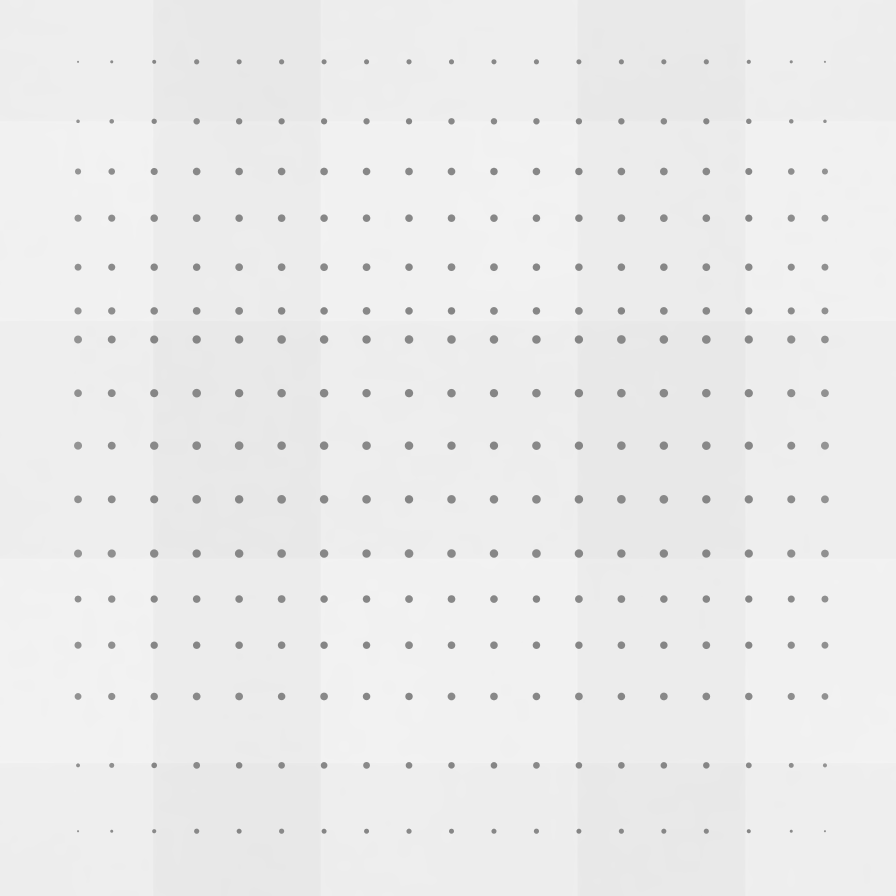
A Shadertoy shader for this pattern:

```glsl
const float ROWS[16] = float[16](
    0.0723, 0.1458, 0.2227, 0.2799, 0.3314, 0.3822, 0.4427, 0.5026,
    0.5612, 0.6211, 0.6530, 0.7018, 0.7565, 0.8086, 0.8646, 0.9310);
const vec4 COLUMN_SEAMS = vec4(0.171, 0.358, 0.6445, 0.832);
const vec4 ROW_SEAMS = vec4(0.1484, 0.3763, 0.6419, 0.8646);
const vec2 GRID_CENTER = vec2(0.5039, 0.5);
const float PITCH = 0.0474;
const float LAST_COLUMN = 9.0;

float hash(vec2 p) {
    vec3 q = fract(p.xyx * vec3(0.1031, 0.1030, 0.0973));
    q += dot(q, q.yzx + 33.33);
    return fract((q.x + q.y) * q.z);
}

float valueNoise(vec2 p) {
    vec2 cell = floor(p);
    vec2 f = fract(p);
    f = f * f * (3.0 - 2.0 * f);
    float low = mix(hash(cell), hash(cell + vec2(1.0, 0.0)), f.x);
    float high = mix(hash(cell + vec2(0.0, 1.0)), hash(cell + 1.0), f.x);
    return mix(low, high, f.y);
}

// Antialiased interval mask
float band(float x, float start, float end, float px) {
    return clamp((x - start) / px + 0.5, 0.0, 1.0)
         * clamp((end - x) / px + 0.5, 0.0, 1.0);
}

// Bands one and three of the five cut by four seams
float sideBands(float x, vec4 seams, float px) {
    return band(x, seams.x, seams.y, px) + band(x, seams.z, seams.w, px);
}

float seamGlow(float x, vec4 seams, float width) {
    vec4 d = abs(x - seams);
    return exp(-min(min(d.x, d.y), min(d.z, d.w)) / width);
}

// Even columns, with the outermost pair pulled inward
float columnX(float column) {
    float n = abs(column);
    return GRID_CENTER.x + sign(column) * (PITCH * n - 0.0098 * max(n - 8.0, 0.0));
}

// Larger in the middle rows, shrinking towards the corners
float dotRadius(float column, float y) {
    float dy = abs(y - GRID_CENTER.y);
    float middle = step(ROW_SEAMS.y, y) * step(y, ROW_SEAMS.z);
    float radius = mix(0.0042, 0.0047, middle) - 0.0014 * smoothstep(0.30, 0.43, dy);
    float edgeX = clamp((abs(column) - 6.0) / 3.0, 0.0, 1.0);
    float edgeY = smoothstep(0.25, 0.43, dy);
    return radius * (1.0 - edgeX * (0.08 + 0.52 * edgeY));
}

float paperShade(vec2 uv, float px) {
    float shade = 0.932;
    shade += 0.014 * sideBands(uv.y, ROW_SEAMS, px);
    shade -= 0.021 * sideBands(uv.x, COLUMN_SEAMS, px);
    shade += 0.004 * seamGlow(uv.x, COLUMN_SEAMS, 0.0025);
    shade += 0.004 * seamGlow(uv.y, ROW_SEAMS, 0.0025);
    shade += 0.006 * (valueNoise(uv * 7.0) - 0.5);
    shade += 0.003 * (valueNoise(uv * 60.0) - 0.5);
    return shade;
}

void mainImage(out vec4 fragColor, in vec2 fragCoord) {
    float px = 1.0 / iResolution.y;
    vec2 uv = fragCoord * px;
    float shade = paperShade(uv, px);

    // Nearest column against every row
    float column = clamp(round((uv.x - GRID_CENTER.x) / PITCH), -LAST_COLUMN, LAST_COLUMN);
    float x = columnX(column);
    for (int row = 0; row < 16; row++) {
        float variation = hash(vec2(column + 20.0, float(row))) - 0.5;
        float radius = dotRadius(column, ROWS[row]) * (1.0 + 0.05 * variation);
        float d = length(uv - vec2(x, ROWS[row])) - radius;
        float ink = 0.53 + 0.02 * variation + 0.04 * smoothstep(7.0, 9.0, abs(column));
        shade = mix(shade, ink, clamp(0.5 - d / px, 0.0, 1.0));
    }

    fragColor = vec4(vec3(shade), 1.0);
}
```
